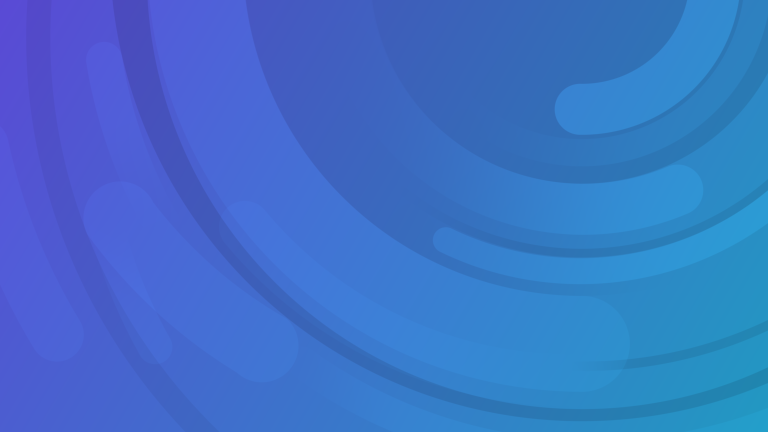
Reproduce this background procedurally as a Shadertoy shader.

```glsl
// Concentric rounded arcs, lit and shaded, over a violet to teal gradient.

const float AXIS = 1.347; // horizontal centre shared by all arcs

float cover(float dist) {
    return smoothstep(0.75, -0.75, dist * iResolution.y);
}

float disc(vec2 p, float centreY, float radius) {
    return cover(length(p - vec2(AXIS, centreY)) - radius);
}

// Round-capped arc between two points, turning about (AXIS, centreY).
float arc(vec2 p, vec2 a, vec2 b, float centreY, float halfWidth) {
    vec2 centre = vec2(AXIS, centreY);
    p -= centre;
    a -= centre;
    b -= centre;
    float angleA = atan(a.x, a.y);
    float angleB = atan(b.x, b.y);
    float along = clamp((atan(p.x, p.y) - angleA) / (angleB - angleA), 0.0, 1.0);
    float angle = mix(angleA, angleB, along);
    float radius = mix(length(a), length(b), along);
    return cover(length(p - radius * vec2(sin(angle), cos(angle))) - halfWidth);
}

void lighten(inout vec3 col, float amount) {
    col += amount * vec3(0.2, 0.8, 1.0);
}

void darken(inout vec3 col, float amount) {
    col *= 1.0 - amount * vec3(0.8, 1.0, 0.9);
}

void mainImage(out vec4 fragColor, in vec2 fragCoord) {
    // Height is one unit; y runs downward from the top edge.
    vec2 p = fragCoord / iResolution.y;
    p.y = 1.0 - p.y;
    float across = fragCoord.x / iResolution.x;

    // Diagonal base gradient
    vec3 col = mix(vec3(0.352, 0.29, 0.835), vec3(0.13, 0.60, 0.76),
                   0.75 * across + 0.25 * p.y);

    // Outer left arcs
    lighten(col, 0.025 * arc(p, vec2(-0.042, 0.338), vec2(0.132, 0.775), 0.06, 0.062));
    darken(col, 0.055 * arc(p, vec2(0.095, -0.04), vec2(0.51, 1.04), 0.0, 0.028));
    lighten(col, 0.03 * arc(p, vec2(0.241, 0.139), vec2(0.60, 0.80), -0.09, 0.042)
                 * smoothstep(0.55, 0.25, p.y));
    lighten(col, 0.03 * arc(p, vec2(0.278, 0.505), vec2(0.606, 0.80), 0.0, 0.085));
    lighten(col, 0.025 * arc(p, vec2(0.241, 0.505), vec2(0.359, 0.803), 0.14, 0.04)
                 * smoothstep(0.5, 0.75, p.y));

    // Pale arc along the bottom
    lighten(col, 0.03 * arc(p, vec2(0.70, 0.84), vec2(1.9, 0.93), -0.10, 0.037)
                 * smoothstep(0.65, 0.95, p.x));

    // Shaded crescent and the broad arc within it
    float crescent = disc(p, -0.118, 1.093) * (1.0 - disc(p, -0.06, 1.007));
    darken(col, 0.11 * crescent);
    darken(col, 0.09 * arc(p, vec2(1.25, 0.842), vec2(1.85, 0.715), -0.136, 0.011)
                * smoothstep(1.3, 1.5, p.x));
    lighten(col, 0.03 * arc(p, vec2(0.452, -0.08), vec2(1.347, 0.796), -0.10, 0.111));
    lighten(col, 0.02 * arc(p, vec2(0.567, 0.525), vec2(1.34, 0.88), -0.09, 0.06)
                 * smoothstep(1.4, 0.9, p.x));

    // Shaded hollow, strongest on the left
    float rightFade = smoothstep(1.6, 0.9, p.x);
    darken(col, 0.075 * rightFade * disc(p, -0.10, 0.785));

    // Long arc leaving on the right, with a thin shadow above it
    darken(col, 0.08 * arc(p, vec2(0.79, 0.287), vec2(1.833, 0.375), -0.081, 0.010)
                * smoothstep(0.9, 1.3, p.x));
    lighten(col, 0.06 * arc(p, vec2(1.032, 0.556), vec2(1.852, 0.412), -0.081, 0.030));

    // Arc that fades toward the upper left
    lighten(col, 0.055 * arc(p, vec2(0.797, -0.01), vec2(1.569, 0.44), -0.074, 0.059)
                 * smoothstep(0.75, 1.5, p.x));

    // Dark core, its pale rim and the bright inner arc
    darken(col, mix(0.10, 0.03, rightFade) * disc(p, -0.065, 0.490));
    float rim = disc(p, -0.055, 0.440) * (1.0 - disc(p, -0.055, 0.377));
    lighten(col, 0.045 * rim * smoothstep(1.05, 1.6, p.x));
    lighten(col, 0.105 * arc(p, vec2(1.343, 0.253), vec2(1.656, -0.056), -0.055, 0.059));

    fragColor = vec4(col, 1.0);
}
```
